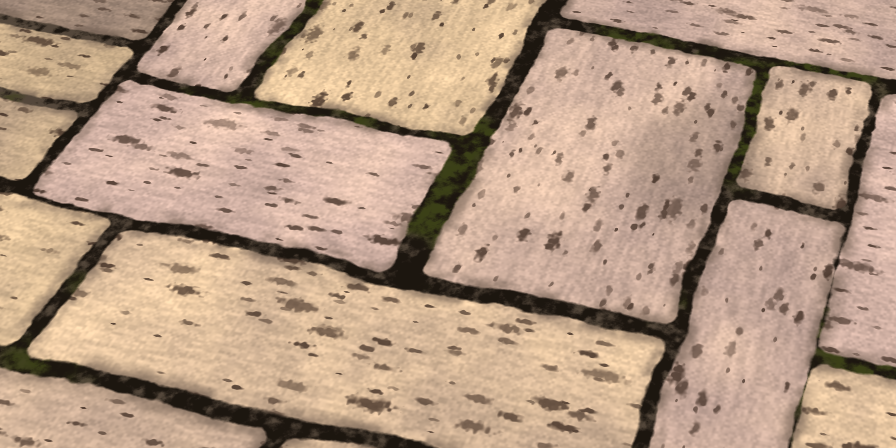
Reproduce this texture procedurally as a WebGL 2 fragment shader.

```glsl
#version 300 es
precision highp float;
// Worn clay pavers seen at an angle: each pixel is projected onto the paving plane,
// the nearest rounded slab gives the joints, and hash noise adds grain, pits,
// chipped edges, stains and mossy soil.
uniform vec2 u_resolution;
out vec4 outColor;

// Paving plane to canvas (height = 1), in perspective
const mat3 PLANE = mat3(1.357, -0.332, -0.076, 0.545, 0.736, 0.205, 0.039, 0.573, 1.0);
const vec2 PLANE_SCALE = vec2(1.16, 0.68);   // plane units to canvas lengths
const float JOINT = 0.012;                   // half width of a joint
const float CORNER = 0.022;                  // corner radius
const float CHIP = 0.012;                    // edge wear
const vec2 PIT_CELL = vec2(0.075, 0.032);
const vec2 PIT_RADIUS = vec2(0.014, 0.0046);
const float PIT_DENSITY = 0.42;
const vec2 STAIN_CENTER = vec2(0.94, 0.58);
const vec2 STAIN_SIZE = vec2(0.12, 0.27);

const vec3 PINK = vec3(0.88, 0.745, 0.69);
const vec3 SAND = vec3(0.93, 0.80, 0.635);
const vec3 PIT = vec3(0.25, 0.18, 0.14);
const vec3 GRIME = vec3(0.43, 0.36, 0.31);
const vec3 SOIL = vec3(0.11, 0.085, 0.06);
const vec3 DUST = vec3(0.33, 0.28, 0.23);
const vec3 MOSS = vec3(0.23, 0.25, 0.09);

// Slabs on the plane: low corner, high corner, and (warmth, brightness)
const int SLABS = 16;
const vec2 LOW[SLABS] = vec2[](
  vec2(0.0, -0.02), vec2(0.615, -0.01), vec2(0.175, -0.455), vec2(0.215, 0.46),
  vec2(0.0, 0.465), vec2(-1.0, 0.585), vec2(-1.0, 0.31), vec2(-1.0, 0.01),
  vec2(-1.0, -0.445), vec2(-1.0, -1.0), vec2(0.56, -1.0), vec2(0.62, 1.0),
  vec2(1.0, 0.47), vec2(1.0, -0.8), vec2(1.18, 0.02), vec2(1.18, -0.8));
const vec2 HIGH[SLABS] = vec2[](
  vec2(0.59, 0.465), vec2(1.0, 0.985), vec2(1.0, -0.02), vec2(0.605, 1.15),
  vec2(0.21, 1.4), vec2(0.0, 1.5), vec2(0.0, 0.585), vec2(0.0, 0.31),
  vec2(0.175, 0.0), vec2(0.56, -0.46), vec2(1.0, -0.46), vec2(2.0, 1.6),
  vec2(1.185, 1.01), vec2(1.198, 0.46), vec2(2.0, 0.98), vec2(2.0, 0.02));
const vec2 TONE[SLABS] = vec2[](
  vec2(0.05, 0.98), vec2(0.2, 0.95), vec2(0.75, 0.97), vec2(1.0, 0.97),
  vec2(0.15, 0.97), vec2(0.4, 0.74), vec2(1.0, 0.88), vec2(0.8, 0.84),
  vec2(1.0, 0.98), vec2(0.5, 0.93), vec2(0.6, 0.9), vec2(0.1, 0.92),
  vec2(0.5, 0.95), vec2(0.1, 0.91), vec2(0.0, 0.98), vec2(0.8, 0.99));

float hash(vec2 p) { return fract(sin(dot(p, vec2(127.1, 311.7))) * 43758.545); }

float noise(vec2 p) {
  vec2 i = floor(p), f = fract(p);
  f = f * f * (3.0 - 2.0 * f);
  return mix(mix(hash(i), hash(i + vec2(1, 0)), f.x),
             mix(hash(i + vec2(0, 1)), hash(i + 1.0), f.x), f.y);
}

float fbm(vec2 p) {
  float sum = 0.0, amp = 0.5;
  for (int i = 0; i < 4; i++) { sum += amp * noise(p); p = p * 2.03 + 17.0; amp *= 0.5; }
  return sum / 0.9375;
}

float roundBox(vec2 p, vec2 halfSize, float r) {
  vec2 d = abs(p) - halfSize + r;
  return length(max(d, 0.0)) + min(max(d.x, d.y), 0.0) - r;
}

// Scattered elongated holes, in layers of growing cells
float pits(vec2 g, float seed, vec2 radius) {
  float cover = 0.0;
  for (int k = 0; k < 4; k++) {
    float grow = 1.0 + 0.4 * float(k);
    vec2 size = PIT_CELL * grow, s = g / size + 7.3 * float(k) + 3.1 * seed;
    vec2 cell = floor(s);
    vec2 spot = mix(vec2(0.3), vec2(0.7), vec2(hash(cell + 3.0), hash(cell + 8.0)));
    vec2 d = (fract(s) - spot) * size;
    float r = length(d / (radius * grow * mix(0.35, 1.15, hash(cell + 21.0))));
    r += 0.9 * (noise(g * 170.0) - 0.5);
    float present = step(hash(cell + 40.0), PIT_DENSITY) * mix(0.45, 1.0, hash(cell + 55.0));
    cover = max(cover, present * smoothstep(1.3, 0.5, r));
  }
  return cover;
}

void main() {
  vec2 p = gl_FragCoord.xy / u_resolution.y;
  float px = 1.0 / u_resolution.y;
  vec3 h = inverse(PLANE) * vec3(p, 1.0);
  vec2 uv = h.xy / h.z;
  vec2 q = uv * PLANE_SCALE;
  vec2 bent = q + 0.016 * (vec2(noise(q * 9.0), noise(q * 9.0 + 50.0)) - 0.5);

  // Nearest slab
  float dist = 1e3;
  int id = 0;
  for (int i = 0; i < SLABS; i++) {
    vec2 mid = 0.5 * (LOW[i] + HIGH[i]) * PLANE_SCALE;
    vec2 halfSize = 0.5 * (HIGH[i] - LOW[i]) * PLANE_SCALE - JOINT;
    float d = roundBox(bent - mid, halfSize, CORNER);
    if (d < dist) { dist = d; id = i; }
  }
  dist += CHIP * (fbm(q * 38.0) - 0.5);

  // Clay with grain along the longer side
  vec2 span = (HIGH[id] - LOW[id]) * PLANE_SCALE;
  bool upright = span.y > span.x;
  vec2 g = upright ? q.yx : q;
  float blotch = fbm(q * 8.0 + float(id) * 5.0);
  vec3 clay = mix(PINK, SAND, clamp(TONE[id].x + 0.5 * (blotch - 0.5), 0.0, 1.0)) * TONE[id].y;
  clay *= 0.83 + 0.3 * blotch + 0.12 * (noise(g * vec2(35.0, 150.0)) - 0.5)
        + 0.14 * (noise(q * 210.0) - 0.5);
  float stain = 1.0 - smoothstep(0.6, 1.1, length((uv - STAIN_CENTER) / STAIN_SIZE) + 0.4 * (blotch - 0.5));
  clay *= 1.0 - 0.15 * stain;
  clay = mix(clay, GRIME, 0.65 * smoothstep(-0.028, 0.0, dist) * smoothstep(0.3, 0.7, fbm(q * 24.0)));
  vec2 radius = PIT_RADIUS * (upright ? vec2(0.75, 1.25) : vec2(1.0));
  clay = mix(clay, PIT, 0.85 * pits(g, float(id), radius));

  // Soil, dust and moss in the joints
  float crumbs = fbm(q * 60.0);
  vec3 joint = mix(SOIL, DUST, smoothstep(0.45, 0.85, crumbs + 0.3 * smoothstep(0.0, -0.1, uv.x)));
  joint = mix(joint, MOSS, smoothstep(0.5, 0.72, fbm(q * 7.0 + 4.0)) * smoothstep(0.25, 0.65, crumbs));

  float soft = max(px, 0.003);
  outColor = vec4(mix(clay, joint, smoothstep(-soft, soft, dist)), 1.0);
}
```
